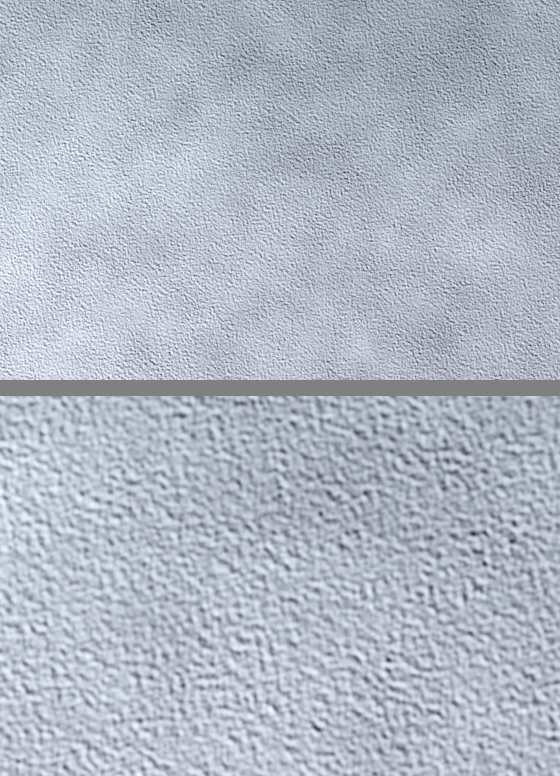
Top, the full canvas; bottom, a detail of the centre.
Reproduce this texture procedurally as a WebGL 2 fragment shader.

```glsl
#version 300 es
precision highp float;
// Fine-grained grey-blue plaster wall, lit from the upper right.

#define GRAIN_FREQ 136.0     // coarse grains per canvas height
#define GRAIN_STRETCH 0.9    // below 1 lengthens grains along the diagonal
#define GRAIN_CONTRAST 0.28
#define RELIEF_STEP 0.55     // distance between the two height samples
#define SHADOW_BIAS 0.35     // deepens pits and softens highlights
#define BLOTCH_FREQ 4.5
#define BLOTCH_CONTRAST 0.08
#define WALL_LIGHT 0.79
#define FALLOFF_RIGHT 0.10
#define FALLOFF_TOP 0.085

uniform vec2 u_resolution;
out vec4 fragColor;

// Integer hash giving a random vector in [-1, 1] for a lattice point
vec2 latticeVector(vec2 cell) {
    uvec2 h = uvec2(ivec2(cell)) * 1664525u + 1013904223u;
    h.x += h.y * 1664525u;
    h.y += h.x * 1664525u;
    h ^= h >> 16u;
    h.x += h.y * 1664525u;
    h.y += h.x * 1664525u;
    h ^= h >> 16u;
    return vec2(h & 0xffffu) / 32767.5 - 1.0;
}

float gradientNoise(vec2 p) {
    vec2 cell = floor(p);
    vec2 f = p - cell;
    vec2 w = f * f * f * (f * (f * 6.0 - 15.0) + 10.0);
    vec2 e = vec2(0.0, 1.0);
    float a = dot(latticeVector(cell), f);
    float b = dot(latticeVector(cell + e.yx), f - e.yx);
    float c = dot(latticeVector(cell + e.xy), f - e.xy);
    float d = dot(latticeVector(cell + e.yy), f - e.yy);
    return mix(mix(a, b, w.x), mix(c, d, w.x), w.y);
}

mat2 rotation(vec2 axis) {
    return mat2(axis.x, -axis.y, axis.y, axis.x);
}

// Broad uneven staining
float blotches(vec2 p) {
    float sum = 0.0;
    float weight = 1.0;
    for (int i = 0; i < 4; i++) {
        sum += weight * gradientNoise(p);
        p = rotation(vec2(0.8, 0.6)) * p * 2.0 + 17.0;
        weight *= 0.7;
    }
    return sum;
}

// Plaster surface height: two overlapping grain sizes, turned apart
float plasterHeight(vec2 p) {
    vec2 fine = rotation(vec2(0.866, 0.5)) * p * 1.5 + 41.0;
    return gradientNoise(p) + 0.65 * gradientNoise(fine);
}

void main() {
    vec2 uv = gl_FragCoord.xy / u_resolution;
    vec2 p = gl_FragCoord.xy / u_resolution.y;

    // Wall brightness falls off to the right and the top
    float stain = blotches(p * BLOTCH_FREQ + 5.0);
    float light = WALL_LIGHT
        - FALLOFF_RIGHT * smoothstep(0.0, 0.7, uv.x)
        - FALLOFF_TOP * smoothstep(0.4, 1.0, uv.y)
        + BLOTCH_CONTRAST * stain;

    // Relief: height difference across the diagonal grain
    vec2 q = rotation(vec2(0.8, -0.6)) * p * GRAIN_FREQ;
    q.x *= GRAIN_STRETCH;
    vec2 stepUp = vec2(0.0, RELIEF_STEP);
    float relief = plasterHeight(q) - plasterHeight(q + stepUp);
    relief -= SHADOW_BIAS * (relief * relief - 0.06);

    // Roughness differs a little from patch to patch
    float roughness = 1.0 + 0.4 * gradientNoise(p * 9.0 + 70.0) - 0.25 * stain;
    light += GRAIN_CONTRAST * roughness * relief;

    // Cool grey, cyan towards the top and lavender towards the bottom
    vec3 color = light * vec3(1.0, 1.045, 1.02) + vec3(0.0, 0.0, 0.066);
    color += vec3(-0.02, 0.006, 0.0) * (uv.y - 0.5);
    fragColor = vec4(clamp(color, 0.0, 1.0), 1.0);
}
```
